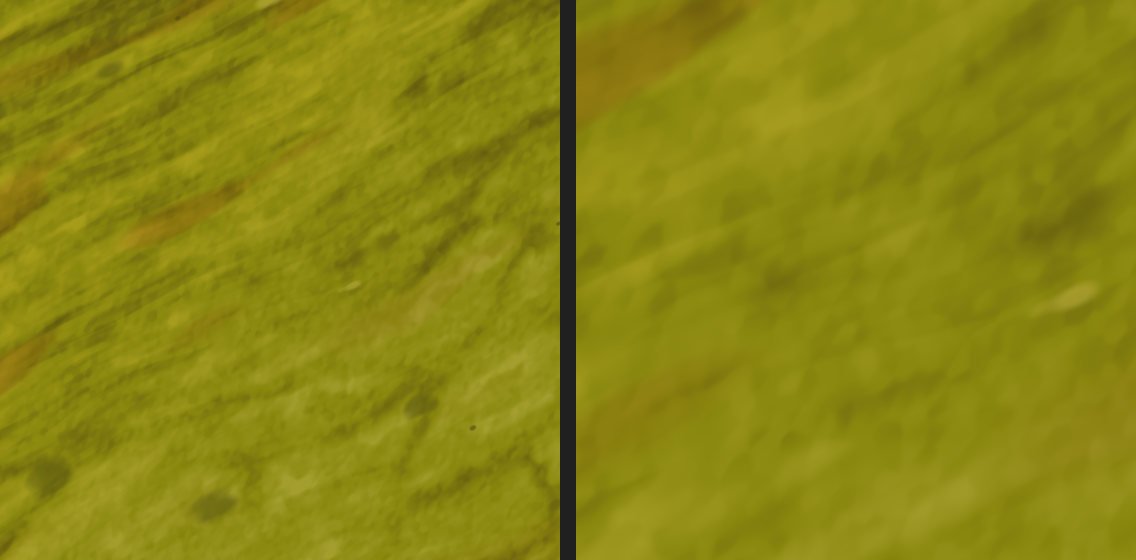
Left: the whole. Right: its middle third, enlarged.
Give the GLSL for this texture, as a WebGL 2 fragment shader.

```glsl
#version 300 es
precision highp float;
uniform vec2 u_resolution;
out vec4 fragColor;

vec2 hash2(vec2 p) {
  vec3 q = fract(p.xyx * vec3(0.1031, 0.1030, 0.0973));
  q += dot(q, q.yzx + 33.33);
  return fract((q.xx + q.yz) * q.zy);
}

mat2 rotation(float angle) {
  float c = cos(angle), s = sin(angle);
  return mat2(c, -s, s, c);
}

// Smooth cellular noise: random cell values blended by distance
float cellNoise(vec2 p) {
  vec2 id = floor(p), f = fract(p);
  float total = 0.0, weights = 0.0;
  for (int y = -1; y <= 1; y++)
    for (int x = -1; x <= 1; x++) {
      vec2 cell = vec2(x, y);
      vec2 offset = cell + hash2(id + cell) - f;
      float w = exp(-5.0 * dot(offset, offset));
      total += w * hash2(id + cell + 71.0).x;
      weights += w;
    }
  return total / max(weights, 1e-4);
}

vec2 seedPoint(vec2 id) {
  return 0.08 + 0.84 * hash2(id + 19.0);
}

// Rounded wall distance in canvas units (x) and random cell value (y)
vec2 tissue(vec2 p, vec2 scale, float sharpness) {
  vec2 id = floor(p), f = fract(p);
  vec2 nearest = vec2(0.0), nearestId = vec2(0.0);
  float best = 9.0;
  for (int y = -1; y <= 1; y++)
    for (int x = -1; x <= 1; x++) {
      vec2 cell = vec2(x, y);
      vec2 offset = cell + seedPoint(id + cell) - f;
      float d = dot(offset, offset);
      if (d < best) { best = d; nearest = offset; nearestId = cell; }
    }
  float sum = 0.0;
  for (int y = -2; y <= 2; y++)
    for (int x = -2; x <= 2; x++) {
      vec2 cell = nearestId + vec2(x, y);
      vec2 offset = cell + seedPoint(id + cell) - f;
      vec2 between = offset - nearest;
      if (dot(between, between) > 1e-4) {
        float d = dot(0.5 * (offset + nearest), between) / length(between * scale);
        sum += exp(-sharpness * d);
      }
    }
  float wall = max(-log(max(sum, 1e-9)) / sharpness, 0.0);
  return vec2(wall, hash2(id + nearestId + 43.0).x);
}

// Sparse soft blobs, at most one per grid square
float scatter(vec2 p, float grid, float chance, vec2 radius, float seed) {
  vec2 id = floor(p * grid);
  vec2 center = (id + 0.35 + 0.3 * hash2(id + seed)) / grid;
  vec2 pick = hash2(id + seed + 7.0);
  float d = length((p - center) / (radius * (0.6 + 0.6 * pick.y)));
  return step(pick.x, chance) * (1.0 - smoothstep(0.45, 1.3, d));
}

void main() {
  vec2 uv = gl_FragCoord.xy / min(u_resolution.x, u_resolution.y);
  vec2 along = rotation(0.5) * (uv - 0.5);
  float fibrous = smoothstep(-0.2, 0.25, along.y - 0.3 * along.x);

  // Gentle bending of the growth direction, straighter among fibres
  vec2 q = along;
  float bend = mix(1.0, 0.4, fibrous);
  q.y += bend * (0.018 * sin(q.x * 7.0 + 0.8) + 0.006 * sin(q.x * 21.0 + q.y * 13.0));
  q.x += bend * (0.030 * sin(q.y * 11.0 + 1.7) + 0.012 * sin(q.y * 29.0 + q.x * 8.0));

  // Streaks, mottling and fine grain
  float broad = cellNoise(q * vec2(3.0, 8.0) + 30.0);
  float fibre = cellNoise(q * vec2(6.0, 36.0) + 50.0);
  float thread = cellNoise(q * vec2(13.0, 110.0) + 90.0);
  float mottle = cellNoise(rotation(0.75) * uv * vec2(26.0, 42.0) + 60.0);
  float grain = cellNoise(rotation(1.0) * uv * vec2(70.0, 115.0) + 140.0);
  float gaps = cellNoise(q * vec2(6.0, 11.0) + 220.0);

  // Cells narrow toward the fibrous side
  vec2 frayed = q + vec2(0.02, 0.010) * (vec2(mottle, gaps) - 0.5);
  vec2 cellScale = vec2(3.1, 8.5 + 6.0 * q.y);
  vec2 cellPos = vec2(frayed.x * 3.1, frayed.y * (8.5 + 3.0 * frayed.y)) + 20.0;
  vec2 cell = tissue(cellPos, cellScale, 90.0);
  float inside = smoothstep(0.0, 0.035, cell.x);

  // Soft walls that fade in and out of focus
  float blur = mix(0.011, 0.019, broad);
  float wall = exp(-pow(cell.x / blur, 2.0));
  float wallStrength = mix(0.6, 0.42, fibrous) * smoothstep(0.1, 0.75, gaps);

  // Tone runs from 0 (deep) through 1 (middle) to 2 (pale)
  float tone = 1.17 - wall * wallStrength;
  tone += inside * 0.35 * (cell.y - 0.5) + 0.62 * (broad - 0.5);
  tone += mix(0.35, 0.8, fibrous) * (fibre - 0.5);
  tone += mix(0.2, 0.55, fibrous) * (thread - 0.5);
  tone += 0.4 * (mottle - 0.5) + 0.45 * (grain - 0.5);
  tone += 0.5 * inside * smoothstep(0.55, 0.9, mix(fibre, mottle, 0.5));

  // Thin dark seams between fibres
  float seam = cellNoise(q * vec2(3.2, 42.0) + 260.0);
  tone -= mix(0.12, 0.4, fibrous) * (1.0 - smoothstep(0.08, 0.32, seam));
  tone = clamp(tone, 0.0, 2.0);

  vec3 deep = vec3(0.39, 0.36, 0.055);
  vec3 olive = vec3(0.54, 0.53, 0.055);
  vec3 pale = mix(vec3(0.64, 0.62, 0.18), vec3(0.65, 0.61, 0.10), fibrous);
  vec3 color = mix(mix(deep, olive, min(tone, 1.0)), pale, max(tone - 1.0, 0.0));

  // Brown stains along the fibres
  float stain = smoothstep(0.66, 0.95, cellNoise(q * vec2(4.0, 20.0) + 180.0));
  color = mix(color, color * vec3(0.97, 0.84, 0.9), stain * mix(0.35, 0.9, fibrous));

  // Shadowed pockets, tiny specks and bright inclusions
  vec2 ragged = along + 0.03 * (vec2(mottle, fibre) - 0.5);
  float pocket = scatter(ragged, 5.0, 0.2, vec2(0.042, 0.026), 11.0);
  float speck = scatter(along, 9.0, 0.06, vec2(0.006, 0.004), 23.0);
  float glint = scatter(ragged, 6.0, 0.07, vec2(0.022, 0.010), 37.0);
  color = mix(color, vec3(0.36, 0.35, 0.07), 0.6 * pocket);
  color = mix(color, vec3(0.32, 0.29, 0.05), 0.6 * speck);
  color = mix(color, vec3(0.74, 0.69, 0.25), 0.55 * glint);
  fragColor = vec4(color, 1.0);
}
```
